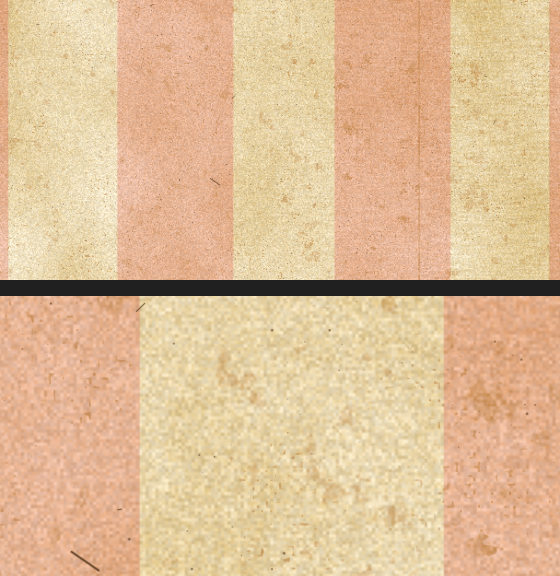
Top: the whole. Bottom: its middle third, enlarged.
Reproduce this pattern procedurally as a WebGL 2 fragment shader.

```glsl
#version 300 es
precision highp float;
// Aged wallpaper: broad vertical stripes of salmon and cream. Layered value noise
// gives the paper tone, stains and grain; hashed loops scatter foxing and fibres,
// with more rust and a worn weave towards the right. Units are canvas heights.

#define PERIOD 0.776
#define PINK_START 0.419
#define PINK_WIDTH 0.414
#define GRAIN 0.80
#define GRIT 0.13
#define STAIN 0.13
#define FOXING 0.62
#define SPECKS 0.60
#define WEAVE 0.36
#define SPOT_COUNT 40
#define FIBRE_COUNT 9

uniform vec2 u_resolution;
out vec4 fragColor;

const vec3 CREAM_LIGHT = vec3(0.950, 0.900, 0.780);
const vec3 CREAM_DEEP = vec3(0.850, 0.740, 0.500);
const vec3 PINK_LIGHT = vec3(0.930, 0.755, 0.660);
const vec3 PINK_DEEP = vec3(0.850, 0.610, 0.430);
const vec3 RUST = vec3(0.730, 0.485, 0.220);
const vec3 INK = vec3(0.300, 0.190, 0.090);

float hash(vec2 p) {
    vec3 q = fract(p.xyx * 0.1031);
    q += dot(q, q.yzx + 33.33);
    return fract((q.x + q.y) * q.z);
}

vec2 hash2(vec2 p) {
    return vec2(hash(p), hash(p + 57.3));
}

float noise(vec2 p) {
    vec2 cell = floor(p), f = fract(p);
    f = f * f * (3.0 - 2.0 * f);
    vec2 e = vec2(1.0, 0.0);
    return mix(mix(hash(cell), hash(cell + e), f.x),
               mix(hash(cell + e.yx), hash(cell + e.xx), f.x), f.y);
}

float fbm(vec2 p) {
    float sum = 0.0, amp = 0.533;
    for (int i = 0; i < 4; i++) {
        sum += amp * noise(p);
        p = mat2(1.6, 1.2, -1.2, 1.6) * p + 7.1;
        amp *= 0.5;
    }
    return sum;
}

float segment(vec2 p, vec2 centre, vec2 halfSpan) {
    p -= centre;
    return length(p - halfSpan * clamp(dot(p, halfSpan) / dot(halfSpan, halfSpan), -1.0, 1.0));
}

// Pink coverage; the outermost stripes are printed slightly off the period.
float stripes(float x, float aa) {
    x += 0.028 * (1.0 - smoothstep(0.0, 0.4, x)) + 0.008 * smoothstep(1.65, 1.95, x);
    float c = x - PINK_START - 0.5 * PINK_WIDTH;
    float d = abs(c - PERIOD * round(c / PERIOD)) - 0.5 * PINK_WIDTH;
    return 1.0 - smoothstep(-aa, aa, d);
}

// Rust blooms gathered in four loose columns, pitted and ragged.
float foxing(vec2 p) {
    float ragged = 0.045 * (fbm(p * 60.0) - 0.5) + 0.030 * (noise(p * 150.0) - 0.5);
    float rust = 0.0;
    for (int i = 0; i < SPOT_COUNT; i++) {
        vec2 h = hash2(vec2(float(i), 3.0)), g = hash2(vec2(float(i), 19.0));
        vec2 centre = vec2(1.07 + 0.205 * float(i % 4) + 0.13 * (h.x - 0.5), 0.08 + 0.72 * h.y);
        float radius = mix(0.007, 0.036, g.x * g.x);
        float d = length(p - centre) + ragged;
        rust = max(rust, (0.4 + 0.6 * g.y) * (1.0 - smoothstep(0.1 * radius, radius, d)));
    }
    float freckles = smoothstep(0.69, 0.80, fbm(p * 30.0 + 11.0));
    return max(rust, 0.5 * freckles);
}

// Tiny dark dots in drifts, one candidate per grid cell.
float specks(vec2 p, float aa) {
    vec2 q = p * 60.0, cell = floor(q);
    vec2 centre = 0.2 + 0.6 * hash2(cell + 5.0);
    float radius = mix(0.0, 0.09, pow(hash(cell + 91.0), 3.0));
    float d = length(fract(q) - centre) - radius;
    float present = step(1.12 - 0.45 * noise(cell * 0.13), hash(cell + 33.0));
    return present * (1.0 - smoothstep(-60.0 * aa, 60.0 * aa, d));
}

float fibres(vec2 p, float aa) {
    float d = segment(p, vec2(0.768, 0.351), vec2(0.016, -0.011)) - 0.0012;
    for (int i = 0; i < FIBRE_COUNT; i++) {
        vec2 h = hash2(vec2(float(i), 71.0)), g = hash2(vec2(float(i), 83.0));
        vec2 span = mix(0.002, 0.007, g.x) * vec2(cos(6.3 * g.y), sin(6.3 * g.y));
        d = min(d, segment(p, h * vec2(2.0, 1.0), span) - 0.0005);
    }
    return 1.0 - smoothstep(-aa, aa, d);
}

void main() {
    vec2 p = gl_FragCoord.xy / u_resolution.y;
    float aa = 1.0 / u_resolution.y;
    float wear = smoothstep(0.5, 1.9, p.x);

    // Paper tone: broad ageing, water-mark edges, grain and horizontal weave.
    float tone = 0.22 + 0.22 * wear + 0.16 * smoothstep(0.45, 1.0, p.y);
    tone += 0.90 * (fbm(p * 3.2) - 0.5);
    float blot = fbm(p * vec2(4.5, 3.0) + 23.0);
    tone += STAIN * (smoothstep(0.56, 0.58, blot) - 0.6 * smoothstep(0.40, 0.38, blot));
    float fine = noise(p * 256.0 + 0.5);
    tone += GRAIN * (0.7 * fine + 0.3 * noise(p * 120.0 + 9.0) - 0.5);
    tone += WEAVE * (0.2 + 0.8 * wear) * (noise(p * vec2(18.0, 170.0)) - 0.5);
    tone = clamp(tone, -0.25, 1.3);

    vec3 colour = mix(mix(CREAM_LIGHT, CREAM_DEEP, tone),
                      mix(PINK_LIGHT, PINK_DEEP, tone), stripes(p.x, aa));
    colour *= 1.0 + GRIT * (noise(p * 256.0 + 40.5) - 0.5);

    // Wear on top: foxing, pits, two vertical creases, specks and fibres.
    colour = mix(colour, RUST, FOXING * foxing(p) * (0.45 + 0.75 * fine));
    float pits = smoothstep(0.80, 0.97, noise(p * 190.0 + 3.0)) * smoothstep(0.35, 0.7, fbm(p * 9.0 + 5.0));
    colour = mix(colour, RUST, 0.55 * pits);
    float crease = 1.0 - smoothstep(0.0, 0.002 + aa, abs(p.x - 1.497));
    crease += 0.4 * (1.0 - smoothstep(0.0, 0.002 + aa, abs(p.x - 1.963)));
    colour = mix(colour, RUST, 0.7 * crease * noise(p * vec2(1.0, 30.0)));
    colour = mix(colour, INK, SPECKS * specks(p, aa));
    colour = mix(colour, INK, 0.8 * fibres(p, aa));
    fragColor = vec4(colour, 1.0);
}
```
